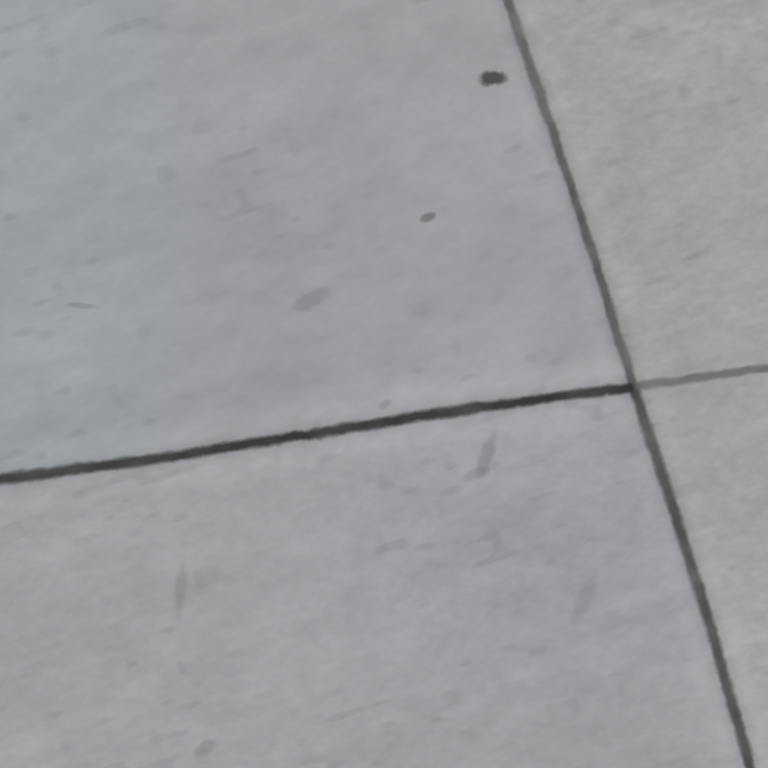
A Shadertoy shader for this texture:

```glsl
// Weathered concrete paving: four slabs divided by two slanted, ragged joints.
// Layered value noise gives mottling and grain; distance bands cut the joints,
// and soft ellipses add a dark pebble mark and faint stains.

float hash(vec2 p) {
    vec3 q = fract(vec3(p.xyx) * 0.1031);
    q += dot(q, q.yzx + 33.33);
    return fract((q.x + q.y) * q.z);
}

float noise(vec2 p) {
    vec2 i = floor(p), f = fract(p);
    f = f * f * (3.0 - 2.0 * f);
    return mix(mix(hash(i), hash(i + vec2(1, 0)), f.x),
               mix(hash(i + vec2(0, 1)), hash(i + vec2(1, 1)), f.x), f.y);
}

// Fractal noise, centred on zero
float fbm(vec2 p) {
    float sum = 0.0, amp = 0.5;
    for (int i = 0; i < 5; i++) {
        sum += amp * (noise(p) - 0.5);
        p = mat2(1.6, 1.2, -1.2, 1.6) * p + 7.3;
        amp *= 0.5;
    }
    return sum;
}

// Soft rotated ellipse with a ragged outline
float stain(vec2 p, vec2 centre, vec2 radius, float angle) {
    vec2 d = p - centre;
    float c = cos(angle), s = sin(angle);
    d = vec2(c * d.x + s * d.y, c * d.y - s * d.x) / radius;
    return 1.0 - smoothstep(0.5, 1.25, length(d) + 0.8 * fbm(p * 90.0));
}

// Dark band around a signed distance, with smooth edges
float groove(float d, float halfWidth) {
    return 1.0 - smoothstep(halfWidth * 0.35, halfWidth * 1.5, abs(d));
}

void mainImage(out vec4 fragColor, in vec2 fragCoord) {
    vec2 p = fragCoord / iResolution.xy;

    // Joint centre lines; the steep one bends slightly at the crossing
    float ragged = 0.004 * fbm(p * 42.0) + 0.003 * fbm(p * 110.0);
    float rise = p.y - 0.499;
    float steepX = 0.824 - rise * (rise > 0.0 ? 0.327 : 0.307)
                 + 0.004 * sin(6.283 * abs(rise));
    float steep = (p.x - steepX) * 0.951 + ragged;
    float flatY = 0.376 + 0.1456 * p.x - 0.0025 * sin(7.62 * p.x) * step(p.x, 0.824);
    float level = (p.y - flatY) * 0.99 + ragged;
    float right = smoothstep(-0.004, 0.004, steep);
    float upper = smoothstep(-0.004, 0.004, level);

    // Slab tone: cool on the left, slightly warm and lighter on the right
    vec3 colour = mix(vec3(0.612, 0.620, 0.630), vec3(0.630, 0.634, 0.624), right);
    colour += vec3(-0.012, 0.004, 0.002) * (1.0 - smoothstep(0.0, 0.28, p.x)) * upper;
    vec2 shade = (p - vec2(0.40, 0.69)) / vec2(0.30, 0.15);
    colour -= vec3(0.020, 0.018, 0.012) * exp(-dot(shade, shade));
    vec2 lowerShade = (p - vec2(0.70, 0.28)) / vec2(0.20, 0.13);
    colour -= vec3(0.014, 0.013, 0.009) * exp(-dot(lowerShade, lowerShade));

    // Mottling stretched along the slabs, then fine grain
    vec2 along = vec2(0.95 * p.x + 0.31 * p.y, 0.95 * p.y - 0.31 * p.x);
    colour += 0.060 * fbm(along * vec2(4.0, 8.0) + 2.0);
    colour += 0.055 * fbm(along * vec2(20.0, 42.0) + 11.0);
    float coarse = mix(mix(0.045, 0.028, upper), 0.065, right);
    colour += coarse * fbm(along * vec2(75.0, 125.0));

    // Scattered shallow pits
    float pits = smoothstep(0.74, 0.94, noise(along * vec2(34.0, 68.0) + 5.0));
    colour -= 0.030 * pits * smoothstep(0.4, 0.7, noise(p * 9.0 + 3.0));

    // Faint stains and scuffs
    float scuff = 0.055 * stain(p, vec2(0.405, 0.609), vec2(0.030, 0.011), 0.5)
                + 0.065 * stain(p, vec2(0.635, 0.409), vec2(0.030, 0.010), 1.25)
                + 0.045 * stain(p, vec2(0.620, 0.383), vec2(0.020, 0.007), 0.3)
                + 0.050 * stain(p, vec2(0.235, 0.232), vec2(0.038, 0.009), 1.45)
                + 0.070 * stain(p, vec2(0.267, 0.026), vec2(0.016, 0.009), 0.5)
                + 0.060 * stain(p, vec2(0.108, 0.602), vec2(0.020, 0.004), -0.1)
                + 0.060 * stain(p, vec2(0.501, 0.473), vec2(0.010, 0.005), 0.5)
                + 0.040 * stain(p, vec2(0.760, 0.220), vec2(0.035, 0.012), 1.1);
    colour -= scuff;
    colour = mix(colour, vec3(0.43), 0.75 * stain(p, vec2(0.557, 0.717), vec2(0.010, 0.006), 0.5));
    colour = mix(colour, vec3(0.31, 0.32, 0.32), stain(p, vec2(0.642, 0.898), vec2(0.020, 0.010), -0.05));

    // Pale worn lips and a narrow shadow beside each joint
    colour += 0.022 * exp(-pow((abs(level) - 0.026) / 0.018, 2.0)) * (1.0 - right);
    colour += 0.014 * exp(-pow((abs(steep) - 0.024) / 0.014, 2.0));
    colour -= 0.050 * exp(-pow(level / 0.012, 2.0)) * (1.0 - right);
    colour -= 0.050 * exp(-pow(steep / 0.013, 2.0));

    // Joints: deepest on the left and at the lower right
    float wear = fbm(p * 28.0 + 4.0);
    vec3 levelTone = vec3(mix(0.235, 0.40, right) + 0.16 * wear);
    vec3 steepTone = vec3(mix(0.31, 0.375, upper) + 0.20 * wear);
    float steepWidth = mix(0.0070, 0.0062, upper) + 0.003 * wear;
    float levelWidth = mix(0.0068, 0.0056, right) + 0.003 * wear;
    colour = mix(colour, steepTone, 0.92 * groove(steep, steepWidth));
    colour = mix(colour, levelTone, mix(0.96, 0.80, right) * groove(level, levelWidth));

    fragColor = vec4(clamp(colour, 0.0, 1.0), 1.0);
}
```
